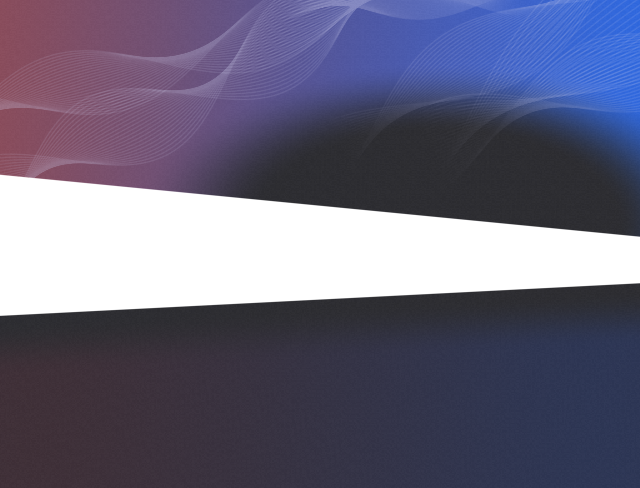
A WebGL 2 fragment shader for this background:

```glsl
#version 300 es
precision highp float;
uniform vec2 u_resolution;
out vec4 fragColor;

float hash(vec2 p) {
  return fract(sin(dot(p, vec2(127.1, 311.7))) * 43758.5453);
}

// Twisting bundle of fine lines running from start to end
float ribbon(vec2 p, vec2 start, vec2 end, float width, float freq, float phase, float drift) {
  vec2 axis = end - start;
  float len = length(axis);
  axis /= len;
  vec2 d = p - start;
  float s = dot(d, axis);
  float n = dot(d, vec2(-axis.y, axis.x));
  float ends = smoothstep(-0.14, -0.03, s) * (1.0 - smoothstep(len, len + 0.12, s));
  float soft = max(0.0027, 1.2 / u_resolution.y);
  float clear = 1.0;
  for (int i = 0; i < 26; i++) {
    float t = float(i) / 25.0 - 0.5;
    float angle = freq * s + phase + drift * t;
    float curve = width * t * sin(angle);
    float slope = width * t * freq * cos(angle);
    float dist = abs(n - curve) / sqrt(1.0 + slope * slope);
    clear *= 1.0 - 0.13 * (1.0 - smoothstep(0.0, soft, dist));
  }
  return min(1.0 - clear, 0.28) * ends;
}

// Red to violet to blue, left to right
vec3 upperGradient(float x) {
  vec3 c = mix(vec3(0.55, 0.30, 0.35), vec3(0.43, 0.32, 0.47), smoothstep(-0.08, 0.34, x));
  c = mix(c, vec3(0.32, 0.34, 0.62), smoothstep(0.22, 0.58, x));
  c = mix(c, vec3(0.26, 0.38, 0.76), smoothstep(0.48, 0.82, x));
  return mix(c, vec3(0.19, 0.41, 0.87), smoothstep(0.72, 1.02, x));
}

vec3 lowerGradient(float x) {
  vec3 c = mix(vec3(0.25, 0.19, 0.22), vec3(0.215, 0.20, 0.26), smoothstep(0.0, 0.55, x));
  return mix(c, vec3(0.18, 0.215, 0.335), smoothstep(0.35, 1.0, x));
}

void main() {
  vec2 uv = gl_FragCoord.xy / u_resolution;
  vec2 p = gl_FragCoord.xy / u_resolution.y;
  p.x *= 1.313 * u_resolution.y / u_resolution.x;
  float aa = 0.75 / u_resolution.y;
  float topEdge = mix(0.642, 0.515, uv.x);
  float bottomEdge = mix(0.3527, 0.4195, uv.x);
  vec3 charcoal = vec3(0.178, 0.178, 0.195);

  // Upper gradient with a soft dark mound
  float mound = length((p - vec2(0.90, 0.538)) / vec2(0.50, 0.265));
  float shade = 1.0 - smoothstep(0.73, 1.27, mound);
  vec3 upper = mix(upperGradient(uv.x), charcoal, shade);

  // Line ribbons, left group then right group
  float ink = 0.0;
  if (uv.y > topEdge) {
    ink += ribbon(p, vec2(0.0, 0.777), vec2(0.72, 0.99), 0.15, 7.5, 0.15, 0.9);
    ink += ribbon(p, vec2(0.09, 0.65), vec2(0.72, 0.986), 0.18, 8.2, 0.0, 0.8);
    ink += ribbon(p, vec2(0.70, 0.99), vec2(0.97, 1.0), 0.07, 11.0, 0.1, 0.7);
    ink += ribbon(p, vec2(0.805, 0.752), vec2(1.16, 1.0), 0.17, 6.5, 0.0, 0.8);
    ink += ribbon(p, vec2(0.976, 0.726), vec2(1.315, 0.86), 0.18, 7.0, -0.8, 0.8);
    ink += ribbon(p, vec2(1.0, 0.75), vec2(1.33, 0.98), 0.30, 3.8, 0.0, 0.6);
  }
  upper = mix(upper, vec3(0.80, 0.80, 0.92), min(ink, 0.42) * (1.0 - 0.85 * shade));

  // Lower gradient, darker beneath the wedge
  float below = bottomEdge - uv.y;
  vec3 lower = mix(charcoal, lowerGradient(uv.x), smoothstep(0.015, 0.125, below));

  vec3 color = uv.y > 0.5 * (topEdge + bottomEdge) ? upper : lower;
  color += (hash(floor(p * 390.0)) - 0.5) * 0.018;

  // White wedge
  float wedge = min(topEdge - uv.y, uv.y - bottomEdge);
  color = mix(color, vec3(1.0), smoothstep(-aa, aa, wedge));
  fragColor = vec4(color, 1.0);
}
```
